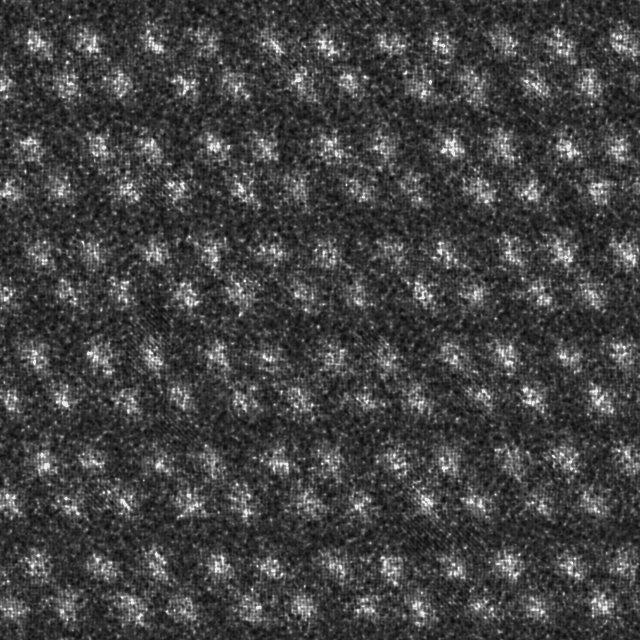
A WebGL 1 fragment shader for this pattern:

```glsl
precision highp float;
// Grainy grey micrograph of a staggered lattice: soft tilted spots in pairs.
// Four spots form a motif repeated on a skewed lattice; each is a Gaussian core
// with a wide halo, roughened by cellular grain and fine layered sine fringes.

uniform vec2 u_resolution;

#define ORIGIN vec2(0.0580, 0.0690)      // first spot, from the top left
#define PERIOD_X 0.1836                  // step between motifs in a band
#define BAND_STEP vec2(0.0940, 0.1634)   // step from band to band
#define PAIR_GAP 0.0820                  // distance between spots of a pair
#define LOWER_ROW vec2(0.0472, 0.0664)   // offset of the lower pair
#define CORE_SIZE vec2(0.0165, 0.0108)   // spread along and across a spot
#define HALO_SIZE 0.0290
#define LEVELS vec3(0.152, 0.062, 0.340) // ground, halo, core
#define TILT 0.84
#define GRAIN_CELLS 165.0
#define GRAIN_DEPTH 0.85
#define FRINGE_CELLS 185.0

const float TAU = 6.28318;

vec3 hash3(vec2 cell) {
  vec3 q = vec3(dot(cell, vec2(127.1, 311.7)),
                dot(cell, vec2(269.5, 183.3)),
                dot(cell, vec2(419.2, 371.9)));
  return fract(sin(q) * 43758.5);
}

// Cellular grain: one soft speck of random sign and strength per cell.
float grain(vec2 p) {
  vec2 home = floor(p);
  float sum = 0.0;
  for (int y = -1; y <= 1; y++) {
    for (int x = -1; x <= 1; x++) {
      vec2 cell = home + vec2(float(x), float(y));
      vec3 h = hash3(cell);
      vec2 d = p - cell - h.xy;
      sum += (2.0 * h.z - 1.0) * exp(-4.0 * dot(d, d));
    }
  }
  return sum;
}

// Halo (x) and core (y) strength of one spot; d is measured from its centre.
vec2 spot(vec2 d, float angle) {
  vec2 axis = vec2(cos(angle), sin(angle));
  float along = dot(d, axis);
  float across = dot(d, vec2(-axis.y, axis.x));
  // The lower end is narrower than the upper end.
  float width = clamp(CORE_SIZE.y - 0.12 * along, 0.007, 0.014);
  vec2 e = vec2(along / CORE_SIZE.x, across / width);
  float halo = exp(-0.5 * dot(d, d) / (HALO_SIZE * HALO_SIZE));
  return vec2(halo, exp(-0.5 * dot(e, e)));
}

// Sum of the spots in the surrounding lattice cells.
vec2 lattice(vec2 p) {
  vec2 q = p - ORIGIN;
  float homeBand = floor(q.y / BAND_STEP.y);
  vec2 sum = vec2(0.0);
  for (int j = -1; j <= 1; j++) {
    float band = homeBand + float(j);
    vec2 inBand = q - band * BAND_STEP;
    float homeColumn = floor(inBand.x / PERIOD_X);
    for (int i = -1; i <= 1; i++) {
      float column = homeColumn + float(i);
      vec2 local = inBand - vec2(column * PERIOD_X, 0.0);
      for (int k = 0; k < 4; k++) {
        float side = mod(float(k), 2.0);
        float lower = floor(float(k) / 2.0);
        vec3 vary = hash3(vec2(column * 4.0 + float(k), band) + 17.0) - 0.5;
        vec2 centre = vec2(side * PAIR_GAP, 0.0) + lower * LOWER_ROW;
        float angle = TILT + 0.14 * side + 0.25 * vary.z;
        float strength = 1.0 + 0.28 * vary.x;
        sum += strength * spot(local - centre - 0.004 * vary.xy, angle);
      }
    }
  }
  return sum;
}

void main() {
  vec2 p = gl_FragCoord.xy / u_resolution.y;
  p.y = 1.0 - p.y;

  vec2 glow = lattice(p);
  float light = LEVELS.x + LEVELS.y * glow.x + LEVELS.z * glow.y;

  // Two scales of grain.
  float rough = grain(p * GRAIN_CELLS)
              + 0.55 * grain(p * GRAIN_CELLS * 1.55 + 31.0);

  // Fine upright and level fringes over the spots.
  vec2 wave = sin(TAU * FRINGE_CELLS * p + 1.5 * sin(p.yx * 90.0));
  float fringe = (0.13 * wave.x + 0.08 * wave.y) * min(glow.x, 1.0);

  // Faint diagonal streaks in scattered patches.
  float patches = smoothstep(0.25, 0.8, grain(p * 11.0 + 5.0));
  float streak = 0.16 * patches * sin(TAU * 120.0 * (p.x - p.y));

  float grey = light * exp(GRAIN_DEPTH * rough + fringe + streak);
  gl_FragColor = vec4(vec3(min(grey, 0.92)), 1.0);
}
```
